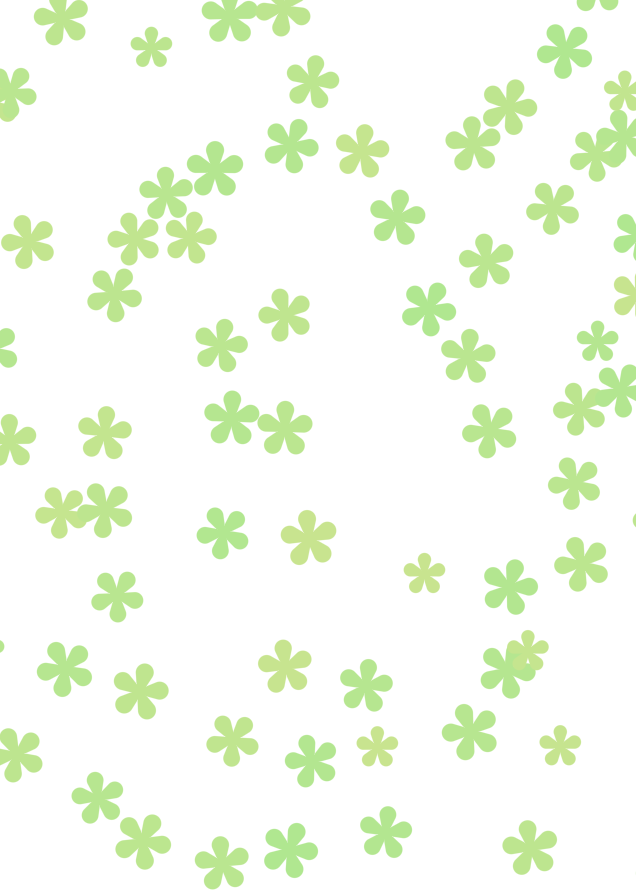
Write a WebGL 2 fragment shader that draws this pattern.

```glsl
#version 300 es
precision highp float;

uniform vec2 u_resolution;
out vec4 fragColor;

const float TAU = 6.2831853;

vec3 hash3(vec2 cell) {
    vec3 q = fract(vec3(cell.xyx) * vec3(0.1031, 0.1030, 0.0973) + 0.37);
    q += dot(q, q.yxz + 33.33);
    return fract((q.xxy + q.yzz) * q.zyx);
}

// Distance to a club-shaped petal: a narrow base widening to a round tip
float petalDistance(vec2 p) {
    const float baseRadius = 0.09, tipRadius = 0.31, tipHeight = 0.69;
    p.x = abs(p.x);
    float slope = (baseRadius - tipRadius) / tipHeight;
    float rise = sqrt(1.0 - slope * slope);
    float along = dot(p, vec2(-slope, rise));
    if (along < 0.0) return length(p) - baseRadius;
    if (along > rise * tipHeight) return length(p - vec2(0.0, tipHeight)) - tipRadius;
    return dot(p, vec2(rise, slope)) - baseRadius;
}

// Fold the plane into five equal sectors, one petal in each
float flowerDistance(vec2 p, float turn) {
    float sector = TAU / 5.0;
    float angle = atan(p.x, p.y) + turn;
    angle = mod(angle + 0.5 * sector, sector) - 0.5 * sector;
    return petalDistance(length(p) * vec2(sin(angle), cos(angle)));
}

void main() {
    vec2 uv = gl_FragCoord.xy / u_resolution.y;
    float pixel = 1.0 / u_resolution.y;
    float cellSize = 0.097;
    vec2 home = floor(uv / cellSize);
    vec3 color = vec3(1.0);

    // Flowers from this cell and its neighbours, in a fixed stacking order
    for (int y = -1; y <= 1; y++) {
        for (int x = -1; x <= 1; x++) {
            vec2 cell = home + vec2(x, y);
            vec3 place = hash3(cell + 17.0);
            vec3 look = hash3(cell + 71.0);
            if (place.z > 0.84) continue;

            vec2 center = (cell + 0.5 + 0.86 * (place.xy - 0.5)) * cellSize;
            bool isSmall = look.x < 0.12;
            float radius = isSmall ? 0.024 : mix(0.0295, 0.0325, look.x);
            float turn = isSmall ? 0.0 : look.y * TAU;
            float dist = radius * flowerDistance((uv - center) / radius, turn);

            vec3 tint = mix(vec3(0.69, 0.905, 0.565), vec3(0.785, 0.895, 0.56), look.z);
            color = mix(color, tint, smoothstep(0.75 * pixel, -0.75 * pixel, dist));
        }
    }

    fragColor = vec4(color, 1.0);
}
```
